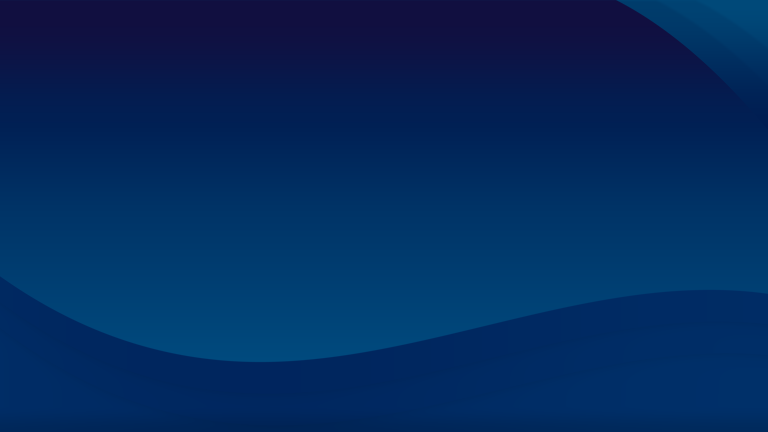
A WebGL 1 fragment shader for this background:

```glsl
precision highp float;

uniform vec2 u_resolution;

// Sky colours, from the top down
const vec3 SKY_VIOLET = vec3(0.067, 0.058, 0.250);
const vec3 SKY_NAVY   = vec3(0.000, 0.125, 0.330);
const vec3 SKY_BLUE   = vec3(0.000, 0.200, 0.400);
const vec3 SKY_TEAL   = vec3(0.000, 0.292, 0.495);

// Wave: trough and crest positions, then the step between layers
const vec3 WAVE_DARK   = vec3(0.000, 0.140, 0.360);
const vec3 WAVE_LIGHT  = vec3(0.000, 0.195, 0.420);
const vec2 WAVE_TROUGH = vec2(0.339, 0.162);
const vec2 WAVE_CREST  = vec2(0.924, 0.329);
const vec2 WAVE_STEP   = vec2(0.0104, -0.0735);
const float LEFT_SKEW  = 0.93;
const float SEAM_WIDTH = 0.010;
const float SEAM_DEPTH = 0.055;

// Corner panel: start on the top edge, slope and bend of its rim
const vec3 CORNER_DARK   = vec3(0.000, 0.115, 0.320);
const vec3 CORNER_LIGHT  = vec3(0.000, 0.235, 0.420);
const vec3 CORNER_GLOW   = vec3(0.000, 0.026, 0.028);
const float CORNER_START = 0.802;
const float CORNER_SLOPE = 0.908;
const float CORNER_BEND  = 3.086;
const float CORNER_STEP  = 0.052;
const float CORNER_DEPTH = 0.300;

const int LAYERS = 3;

vec3 skyColor(float depth) {
  vec3 c = mix(SKY_VIOLET, SKY_NAVY, smoothstep(0.03, 0.31, depth));
  c = mix(c, SKY_BLUE, clamp((depth - 0.29) / 0.19, 0.0, 1.0));
  return mix(c, SKY_TEAL, clamp((depth - 0.48) / 0.36, 0.0, 1.0));
}

// Cubic swell between trough and crest, flatter left of the trough
float waveHeight(float x) {
  float t = (x - WAVE_TROUGH.x) / (WAVE_CREST.x - WAVE_TROUGH.x);
  float skew = t < 0.0 ? LEFT_SKEW : 2.0;
  return mix(WAVE_TROUGH.y, WAVE_CREST.y, t * t * (3.0 - skew * t));
}

// Depth of the corner rim below the top edge
float rimDepth(float x) {
  float s = max(x - CORNER_START, 0.0);
  return s * (CORNER_SLOPE + CORNER_BEND * s);
}

float cover(float d, float pixel) {
  return smoothstep(-pixel, pixel, d);
}

void main() {
  vec2 uv = gl_FragCoord.xy / u_resolution;
  float pixel = 0.8 / u_resolution.y;
  float depth = 1.0 - uv.y;
  vec3 color = skyColor(depth);

  // Corner panel, each inner band a little brighter near the top
  float fade = 1.0 - smoothstep(0.0, CORNER_DEPTH, depth);
  vec3 panel = mix(CORNER_DARK, CORNER_LIGHT, fade);
  for (int i = 1; i < LAYERS; i++) {
    float rim = rimDepth(uv.x - float(i) * CORNER_STEP);
    panel += CORNER_GLOW * fade * cover(rim - depth, 0.006);
  }
  color = mix(color, panel, cover(rimDepth(uv.x) - depth, pixel));

  // Stacked wave layers with soft dark seams
  float fromTrough = smoothstep(0.0, 0.65, abs(uv.x - WAVE_TROUGH.x));
  for (int i = 0; i < LAYERS; i++) {
    float n = float(i);
    float below = waveHeight(uv.x - n * WAVE_STEP.x) + n * WAVE_STEP.y - uv.y;
    float light = 0.12 + 0.45 * fromTrough + 0.14 * n;
    vec3 layer = mix(WAVE_DARK, WAVE_LIGHT, light);
    float seam = exp(-max(below, 0.0) / SEAM_WIDTH) * min(n, 1.0);
    layer *= 1.0 - SEAM_DEPTH * seam;
    color = mix(color, layer, cover(below, pixel));
  }

  // Slight shade along the bottom
  color *= mix(0.88, 1.0, smoothstep(0.0, 0.06, uv.y));

  gl_FragColor = vec4(color, 1.0);
}
```
